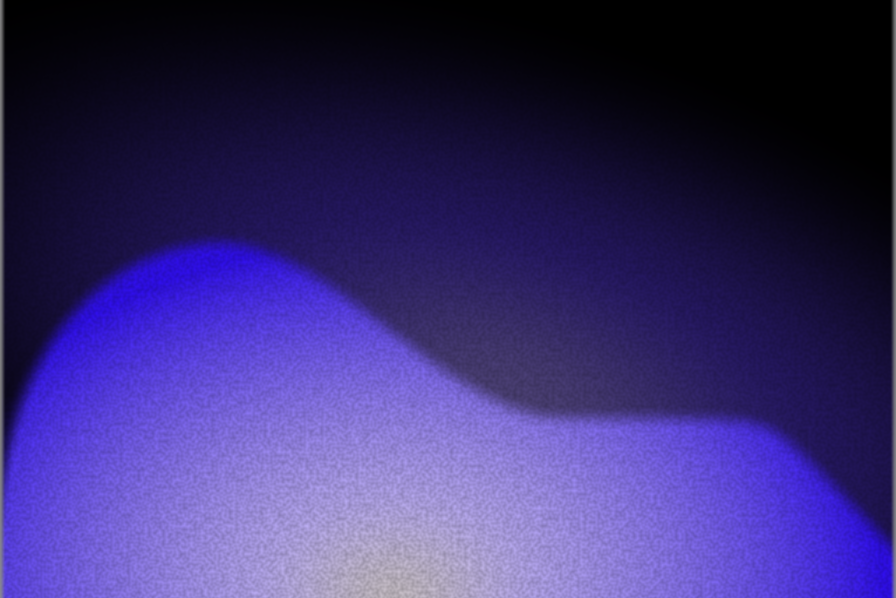
Write a Shadertoy shader that draws this background.

```glsl
#define GLOW_CENTER vec2(0.66, 0.0)
#define GLOW_RADII vec2(0.78, 0.57)
#define HAZE_CENTER vec2(0.86, 0.33)
#define HAZE_RADII vec2(1.1, 0.6)
#define HAZE_TILT 0.25
#define EDGE_SOFTNESS 0.021
#define GRAIN_SCALE 170.0
#define GRAIN_AMOUNT 0.17
#define RIM_WIDTH 0.005

const vec3 SILVER = vec3(0.70, 0.67, 0.70);
const vec3 LAVENDER = vec3(0.71, 0.67, 0.84);
const vec3 ULTRAMARINE = vec3(0.21, 0.10, 0.84);
const vec3 ASH = vec3(0.27, 0.23, 0.42);
const vec3 INDIGO = vec3(0.14, 0.09, 0.37);
const vec3 RIM_GREY = vec3(0.55);

vec2 hashGradient(vec2 cell) {
    vec3 h = fract(cell.xyx * vec3(0.1031, 0.1030, 0.0973));
    h += dot(h, h.yzx + 33.33);
    float angle = 6.2832 * fract((h.x + h.y) * h.z);
    return vec2(cos(angle), sin(angle));
}

float gradientNoise(vec2 p) {
    vec2 i = floor(p), f = fract(p);
    vec2 u = f * f * f * (f * (f * 6.0 - 15.0) + 10.0);
    vec2 e = vec2(1.0, 0.0);
    float low = mix(dot(hashGradient(i), f),
                    dot(hashGradient(i + e.xy), f - e.xy), u.x);
    float high = mix(dot(hashGradient(i + e.yx), f - e.yx),
                     dot(hashGradient(i + e.xx), f - e.xx), u.x);
    return mix(low, high, u.y);
}

// Height of the hill: rounded dome, sloping valley, falling shoulder
float hillHeight(float x) {
    float side = min((x - 0.371) / 0.371, 0.0);
    float dome = 0.465 * (sqrt(max(1.0 - side * side, 0.0)) - 1.0);
    float valley = mix(0.594, 0.303, smoothstep(0.365, 0.94, x));
    float d = x - 1.29;
    float shoulder = 0.53 * (d + sqrt(d * d + 0.0016));
    return valley + dome - shoulder;
}

// Signed distance to the hill outline, corrected for its slope
float hillDistance(vec2 p) {
    float step = 0.004;
    float slope = (hillHeight(p.x + step) - hillHeight(p.x - step)) / (2.0 * step);
    return (p.y - hillHeight(p.x)) / sqrt(1.0 + slope * slope);
}

vec3 hillColor(vec2 p) {
    float r = length((p - GLOW_CENTER) / GLOW_RADII);
    vec3 core = mix(SILVER, LAVENDER, smoothstep(0.0, 0.32, r));
    return mix(core, ULTRAMARINE, pow(min(r, 1.05), 1.6));
}

vec3 skyColor(vec2 p) {
    vec2 d = p - HAZE_CENTER;
    d.y += HAZE_TILT * d.x;
    float r = length(d / HAZE_RADII);
    vec3 haze = mix(ASH, INDIGO, smoothstep(0.0, 0.5, r));
    return haze * (1.0 - smoothstep(0.35, 1.1, r));
}

void mainImage(out vec4 fragColor, in vec2 fragCoord) {
    vec2 p = fragCoord / iResolution.y;
    float width = iResolution.x / iResolution.y;
    p.x *= 1.5 / width;

    // Soft blend of hill and sky
    float sky = smoothstep(-EDGE_SOFTNESS, EDGE_SOFTNESS, hillDistance(p));
    vec3 color = mix(hillColor(p), skyColor(p), sky);

    // Fine grain over broader mottling
    float grain = gradientNoise(p * GRAIN_SCALE)
                + 0.4 * gradientNoise(p * GRAIN_SCALE * 0.37 + 17.0);
    color *= 1.0 + GRAIN_AMOUNT * grain;

    // Pale rims at the left and right
    float rim = 1.0 - smoothstep(0.0, 2.0 * RIM_WIDTH, min(p.x, 1.5 - p.x));
    color = mix(color, RIM_GREY, 0.9 * rim);

    fragColor = vec4(clamp(color, 0.0, 1.0), 1.0);
}
```
